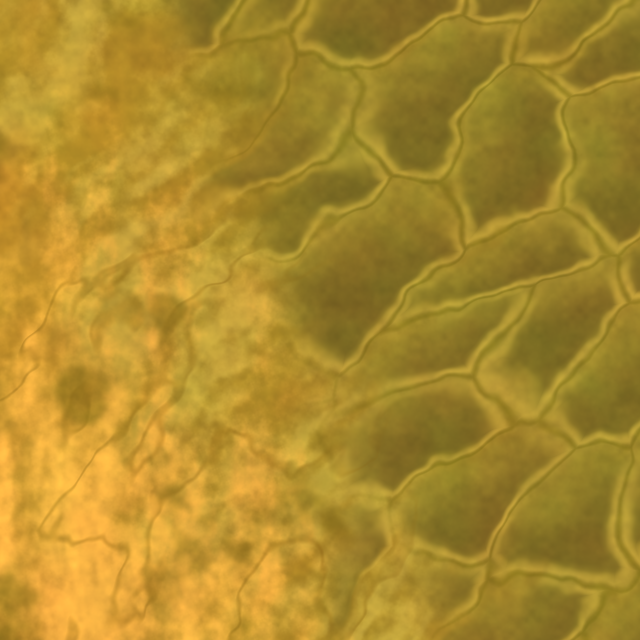
Give the GLSL for this texture, as a WebGL 1 fragment shader.

```glsl
precision highp float;
// Aerial view of dry land: an orange plain with upright streaks at the left,
// tan fans in the middle and olive lobed hills at the right. The hills are
// stretched, warped cellular noise; the ground is layered streak noise.

uniform vec2 u_resolution;

#define HILL_SCALE vec2(4.0, 7.2)
#define HILL_DIR vec2(0.80, 0.60)
#define FAN_DIR vec2(0.68, 0.73)
#define WARP 0.13
#define GRAIN 0.07
#define OLIVE vec3(0.59, 0.51, 0.16)
#define SHADOW vec3(0.47, 0.39, 0.13)
#define OCHRE vec3(0.67, 0.53, 0.15)
#define TAN vec3(0.78, 0.65, 0.24)
#define ORANGE vec3(0.77, 0.55, 0.15)
#define GLOW vec3(0.95, 0.69, 0.26)

float hash(vec2 c) {
  return fract(sin(dot(c, vec2(127.1, 311.7))) * 43758.545);
}

float noise(vec2 p) {
  vec2 i = floor(p), f = fract(p);
  f = f * f * (3.0 - 2.0 * f);
  return mix(mix(hash(i), hash(i + vec2(1, 0)), f.x),
             mix(hash(i + vec2(0, 1)), hash(i + vec2(1, 1)), f.x), f.y);
}

float fbm(vec2 p) {
  float sum = 0.0, amp = 0.53;
  for (int k = 0; k < 4; k++) {
    sum += amp * noise(p);
    p = mat2(1.6, 1.2, -1.2, 1.6) * p + 7.3;
    amp *= 0.5;
  }
  return sum;
}

// Streak noise that keeps its direction through the octaves
float streaks(vec2 p) {
  return 0.5 * noise(p) + 0.3 * noise(p * 2.1 + 5.0) + 0.2 * noise(p * 4.3 + 9.0);
}

// Coordinates along and across a direction
vec2 align(vec2 p, vec2 dir) {
  return vec2(dot(p, dir), dot(p, vec2(-dir.y, dir.x)));
}

// Cellular noise: offset from nearest point, gap to the second, cell value
vec4 cells(vec2 p) {
  vec2 base = floor(p), offset = vec2(0.0);
  float near = 9.0, second = 9.0, id = 0.0;
  for (int y = -1; y <= 1; y++) {
    for (int x = -1; x <= 1; x++) {
      vec2 c = base + vec2(x, y);
      vec2 d = p - c - 0.1 - 0.8 * vec2(hash(c), hash(c + 41.0));
      float len = length(d);
      if (len < near) {
        second = near;
        near = len;
        offset = d;
        id = hash(c + 83.0);
      } else {
        second = min(second, len);
      }
    }
  }
  return vec4(offset, second - near, id);
}

void main() {
  vec2 p = gl_FragCoord.xy / u_resolution;
  vec2 bend = vec2(fbm(p * 6.0), fbm(p * 6.0 + 17.0)) - 0.5;
  vec2 q = p + WARP * bend;
  float fine = fbm(p * 42.0) - 0.5;

  // Ground: slanting fans in the middle, upright streaks on the plain
  float fan = streaks(align(q, FAN_DIR) * vec2(4.0, 15.0));
  float upright = streaks((p + 0.05 * bend) * vec2(24.0, 5.0) + 30.0);
  vec3 color = mix(OCHRE, TAN, smoothstep(0.3, 0.68, fan + 0.3 * fine));
  float warm = 1.0 - smoothstep(0.1, 0.5, p.x + 0.3 * p.y + 0.6 * bend.x);
  color = mix(color, mix(ORANGE, TAN, 0.35 * fan), warm * 0.9);
  float heat = 1.05 - length((p - vec2(0.14, 0.08)) * vec2(2.1, 1.15));
  float glow = smoothstep(0.3, 1.05, heat + 0.9 * (upright - 0.5) + 0.5 * fine);
  color = mix(color, GLOW, glow);
  color *= 1.0 + 0.24 * warm * (upright - 0.5);

  // Hills: dark lobes, crisp and pale-rimmed on the lower side
  vec4 cell = cells(align(q, HILL_DIR) * HILL_SCALE + vec2(2.4, 5.7));
  float region = p.x * 0.85 + p.y * 0.3 + 0.15 * bend.y;
  float hills = smoothstep(0.48, 0.68, region);
  float chosen = smoothstep(0.50, 0.62, region + 0.16 * (cell.w - 0.5));
  float lobe = smoothstep(0.08, 0.30, cell.z + 0.12 * fine);
  float below = 1.0 - smoothstep(-0.3, 0.5, cell.y + 0.25 * cell.x);
  color = mix(color, OLIVE, hills * (0.55 + 0.25 * fan));
  color = mix(color, OLIVE, 0.7 * chosen * lobe);
  color = mix(color, SHADOW, 0.85 * chosen * lobe * below);
  float rim = smoothstep(0.03, 0.09, cell.z) * (1.0 - smoothstep(0.09, 0.22, cell.z));
  color = mix(color, TAN, 0.6 * rim * below * chosen);
  float valley = 1.0 - smoothstep(0.0, 0.06, cell.z);
  color = mix(color, vec3(0.47, 0.41, 0.07), 0.4 * valley * hills);

  // Thin creeks and scrub patches across the open ground
  float ridge = abs(fbm(align(q, FAN_DIR) * vec2(3.0, 7.0) + 50.0) - 0.5);
  float creek = 1.0 - smoothstep(0.0, 0.028, ridge);
  color = mix(color, vec3(0.55, 0.40, 0.08), 0.35 * creek * (1.0 - hills));
  float scrub = smoothstep(0.60, 0.76, fbm(p * 8.0 + 63.0));
  color = mix(color, vec3(0.50, 0.41, 0.09), 0.6 * scrub * (1.0 - hills));

  // Soft grain with a slight green and red drift
  float grain = noise(p * 95.0) - 0.5;
  color *= 1.0 + GRAIN * grain + 0.16 * fine;
  color += vec3(-0.02, 0.02, 0.0) * (fbm(p * 13.0 + 90.0) - 0.5) * 2.0;
  gl_FragColor = vec4(clamp(color, 0.0, 1.0), 1.0);
}
```
